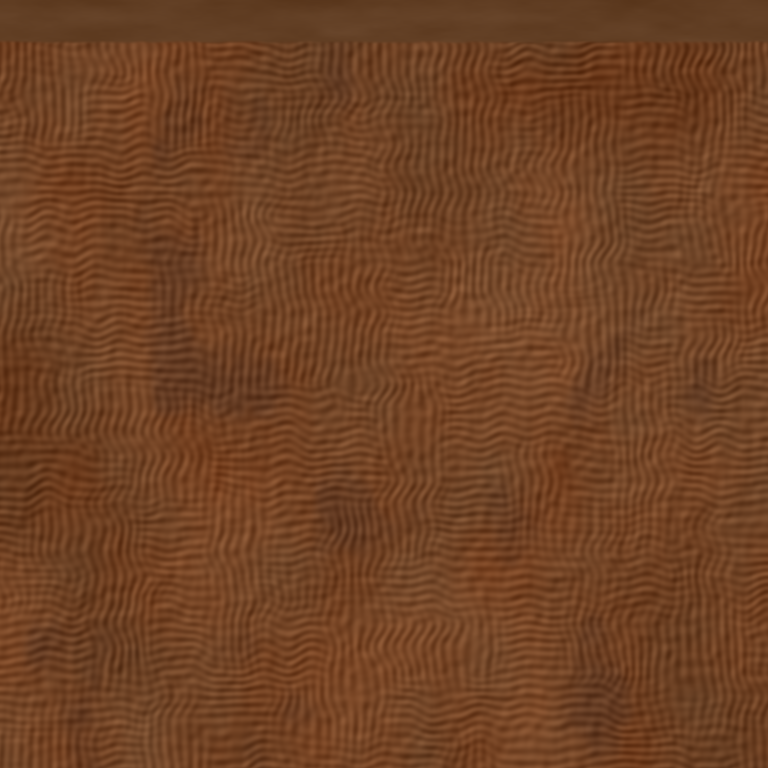
Reproduce this texture procedurally as a WebGL 2 fragment shader.

```glsl
#version 300 es
precision highp float;
// Coarse brown woven cloth, embossed by light from the upper left, below a plain flat band.

uniform vec2 u_resolution;
out vec4 fragColor;

float hash(vec2 cell) {
    uvec2 q = uvec2(ivec2(cell)) * uvec2(1597334673u, 3812015801u);
    uint n = (q.x ^ q.y) * 1597334673u;
    n = (n ^ (n >> 15)) * 2246822519u;
    return float((n ^ (n >> 13)) >> 8) / 16777216.0;
}

float noise(vec2 p) {
    vec2 cell = floor(p);
    vec2 f = fract(p);
    f = f * f * (3.0 - 2.0 * f);
    return mix(mix(hash(cell), hash(cell + vec2(1, 0)), f.x),
               mix(hash(cell + vec2(0, 1)), hash(cell + vec2(1, 1)), f.x), f.y);
}

float fbm(vec2 p) {
    float sum = 0.0;
    float amplitude = 0.5;
    for (int i = 0; i < 4; i++) {
        sum += amplitude * noise(p);
        p = p * 2.03 + 17.3;
        amplitude *= 0.5;
    }
    return sum / 0.9375;
}

// Height of the cloth: wavering threads in both directions, broken by lumps
float weaveHeight(vec2 p) {
    vec2 waver = vec2(noise(p * vec2(14.0, 32.0) + 5.0), noise(p * vec2(32.0, 14.0) + 60.0));
    vec2 threads = sin(6.28318 * (p * 82.0 + waver * 1.5));
    float warpShare = smoothstep(0.25, 0.75, noise(p * 13.0 + 31.0));
    float lumps = noise(p * 92.0 + 8.0) + 0.5 * noise(p * vec2(105.0, 40.0) + 140.0)
                + 0.5 * noise(p * vec2(40.0, 105.0) + 260.0);
    return 0.26 * mix(threads.y, threads.x, warpShare) + 0.8 * lumps;
}

vec3 clothColor(vec2 p) {
    // Relief from the slope along the light
    vec2 light = vec2(0.0017, -0.0019);
    float relief = weaveHeight(p + light) - weaveHeight(p - light);

    // Broad worn blotches, and drifts between rust and ochre
    float blotch = fbm(p * vec2(7.0, 5.5) + 3.0) - 0.5;
    float hue = fbm(p * vec2(11.0, 8.0) + 47.0) - 0.5;
    float stain = smoothstep(0.62, 0.85, fbm(p * vec2(9.0, 6.0) + 90.0));

    vec3 color = vec3(0.434, 0.253, 0.135);
    color += blotch * vec3(0.13, 0.11, 0.09);
    color += hue * vec3(0.03, -0.04, -0.06);
    color = mix(color, vec3(0.33, 0.20, 0.13), 0.5 * stain);
    return color + relief * vec3(0.105, 0.09, 0.075);
}

vec3 bandColor(vec2 p) {
    float streak = fbm(p * vec2(16.0, 50.0) + 21.0) - 0.5;
    float shade = smoothstep(0.975, 1.0, p.y);
    return vec3(0.385, 0.248, 0.143) + 0.06 * streak - 0.02 * shade;
}

void main() {
    vec2 p = gl_FragCoord.xy / u_resolution;
    float band = smoothstep(0.942, 0.948, p.y + 0.002 * (noise(p * 60.0) - 0.5));
    fragColor = vec4(mix(clothColor(p), bandColor(p), band), 1.0);
}
```
